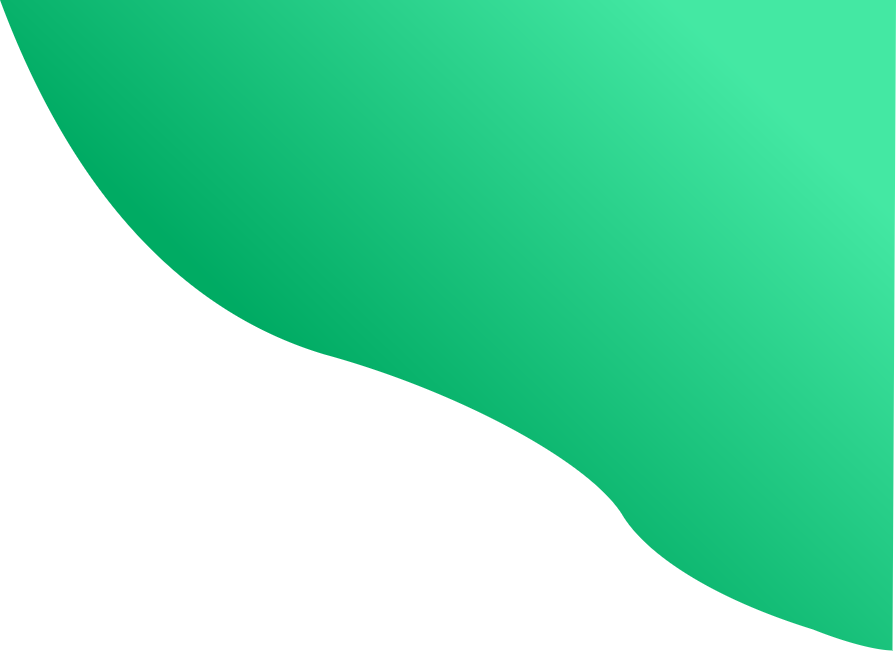
This background is drawn by a Shadertoy shader. Its source:

```glsl
const vec2 GRID = vec2(768.0, 561.0);          // design units across the canvas, y down
const vec3 PAPER = vec3(1.0);
const vec3 DEEP_GREEN = vec3(0.0, 0.67, 0.39);
const vec3 MINT = vec3(0.265, 0.91, 0.64);
const vec2 GRADIENT_AXIS = vec2(0.69, -0.724);
const float GRADIENT_START = -50.0;
const float GRADIENT_END = 394.0;
const float RIGHT_EDGE_TOP = 768.0;
const float RIGHT_EDGE_LEAN = 0.0054;
const int SOLVE_STEPS = 18;

// Joints of the wavy edge
const vec2 JOINT_A = vec2(0.0, 0.0);
const vec2 JOINT_B = vec2(278.0, 304.0);
const vec2 JOINT_C = vec2(533.0, 441.0);
const vec2 JOINT_D = vec2(697.0, 540.0);
const vec2 JOINT_E = vec2(766.0, 558.0);

vec2 bezier(vec2 a, vec2 b, vec2 c, vec2 d, float t) {
    float s = 1.0 - t;
    return s * s * s * a + 3.0 * s * s * t * b + 3.0 * s * t * t * c + t * t * t * d;
}

vec2 bezierTangent(vec2 a, vec2 b, vec2 c, vec2 d, float t) {
    float s = 1.0 - t;
    return s * s * (b - a) + 2.0 * s * t * (c - b) + t * t * (d - c);
}

// Signed distance estimate to a curve that advances in x; positive above it
float aboveCurve(vec2 p, vec2 a, vec2 b, vec2 c, vec2 d) {
    float low = 0.0, high = 1.0;
    for (int i = 0; i < SOLVE_STEPS; i++) {
        float mid = 0.5 * (low + high);
        if (bezier(a, b, c, d, mid).x < p.x) low = mid;
        else high = mid;
    }
    float t = 0.5 * (low + high);
    vec2 tangent = normalize(bezierTangent(a, b, c, d, t));
    return (bezier(a, b, c, d, t).y - p.y) * tangent.x;
}

float aboveWave(vec2 p) {
    if (p.x < JOINT_B.x) return aboveCurve(p, JOINT_A, vec2(62.0, 167.0), vec2(158.0, 268.0), JOINT_B);
    if (p.x < JOINT_C.x) return aboveCurve(p, JOINT_B, vec2(388.0, 334.0), vec2(503.0, 394.0), JOINT_C);
    if (p.x < JOINT_D.x) return aboveCurve(p, JOINT_C, vec2(553.0, 475.0), vec2(610.0, 513.0), JOINT_D);
    return aboveCurve(p, JOINT_D, vec2(722.0, 550.0), vec2(750.0, 558.0), JOINT_E);
}

void mainImage(out vec4 fragColor, in vec2 fragCoord) {
    vec2 uv = fragCoord / iResolution.xy;
    vec2 p = vec2(uv.x, 1.0 - uv.y) * GRID;
    float pixel = GRID.y / iResolution.y;

    // Diagonal green gradient
    float blend = (dot(p, GRADIENT_AXIS) - GRADIENT_START) / (GRADIENT_END - GRADIENT_START);
    vec3 green = mix(DEEP_GREEN, MINT, clamp(blend, 0.0, 1.0));

    // Region above the wave, trimmed by the leaning right side
    float rightSide = RIGHT_EDGE_TOP - RIGHT_EDGE_LEAN * p.y - p.x;
    float inside = min(aboveWave(p), rightSide);
    float coverage = clamp(inside / pixel + 0.5, 0.0, 1.0);

    fragColor = vec4(mix(PAPER, green, coverage), 1.0);
}
```
